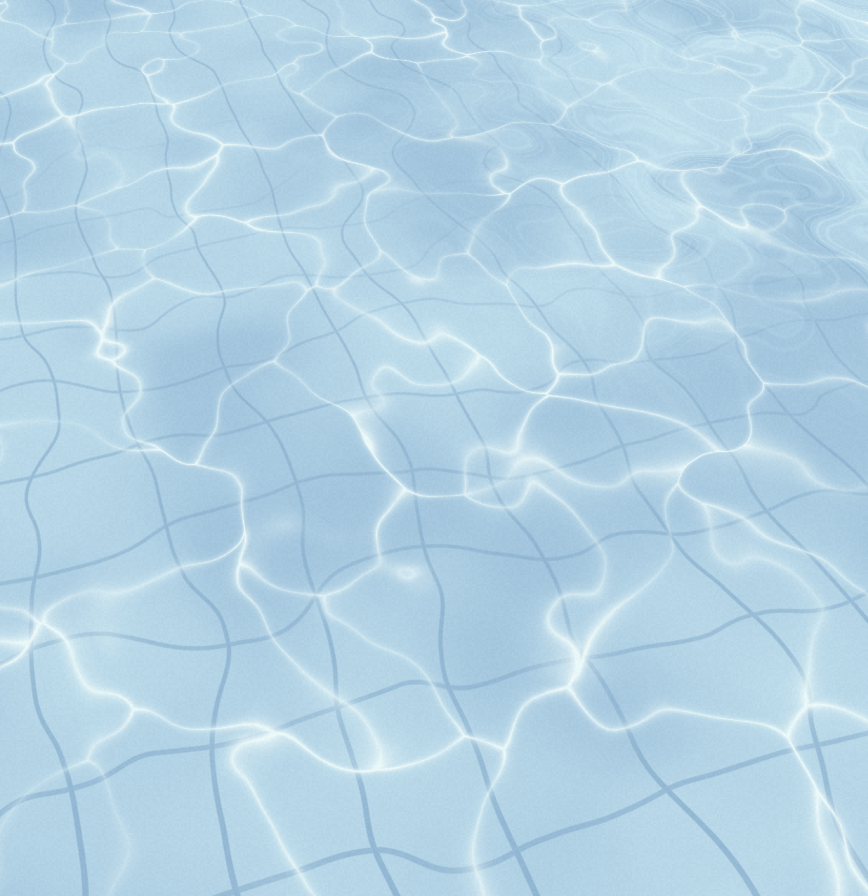
This texture is drawn by a Shadertoy shader. Its source:

```glsl
// Sunlit pool floor seen at a slant: a perspective tile grid bent by ripples,
// under a web of caustic light (warped cell borders) and pale sky reflections
// that gather towards the far right.

vec2 hash2(vec2 p) {
    vec3 h = fract(p.xyx * vec3(0.1031, 0.1030, 0.0973));
    h += dot(h, h.yzx + 33.33);
    return fract((h.xx + h.yz) * h.zy);
}

// Two independent channels of smooth value noise
vec2 noise2(vec2 p) {
    vec2 i = floor(p), f = fract(p);
    f = f * f * f * (f * (f * 6.0 - 15.0) + 10.0);
    return mix(mix(hash2(i), hash2(i + vec2(1, 0)), f.x),
               mix(hash2(i + vec2(0, 1)), hash2(i + 1.0), f.x), f.y);
}

// Column and row coordinates of the tiles; p.y runs down from the far edge
vec2 tileSpace(vec2 p) {
    float depth = p.y + 0.694;
    return vec2((p.x + 0.034 - 0.1445 * p.y) / (0.1105 * depth),
                15.9 / (depth * (1.0 + 0.19 * p.x)) - 0.83);
}

// Canvas distance to the nearest whole value of a coordinate
float lineDistance(float c) {
    float slope = max(length(vec2(dFdx(c), dFdy(c))), 1e-5);
    return (0.5 - abs(fract(c) - 0.5)) / (slope * iResolution.y);
}

// x: closeness to a cell border, y: closeness to a junction of borders
vec2 cellBorders(vec2 p) {
    vec2 cell = floor(p);
    vec3 near = vec3(9.0);
    for (int j = -1; j <= 1; j++)
    for (int i = -1; i <= 1; i++) {
        vec2 c = cell + vec2(i, j);
        float d = length(c + 0.1 + 0.8 * hash2(c + 40.0) - p);
        if (d < near.x) near = vec3(d, near.xy);
        else if (d < near.y) near = vec3(near.x, d, near.y);
        else near.z = min(near.z, d);
    }
    return near.yz - near.x;
}

void mainImage(out vec4 fragColor, in vec2 fragCoord) {
    vec2 p = fragCoord / iResolution.xy;
    p.y = 1.0 - p.y;
    float px = 1.0 / iResolution.y;
    vec2 q = tileSpace(p);
    float farRight = smoothstep(0.25, 0.95, p.x) * smoothstep(0.6, 0.1, p.y);

    // Water body: soft blue patches
    float patches = 0.65 * noise2(q * 0.55 + 3.0).x + 0.35 * noise2(q * 1.3).y;
    vec3 col = mix(vec3(0.635, 0.77, 0.865), vec3(0.72, 0.845, 0.91),
                   smoothstep(0.15, 0.85, patches));

    // Tile joints, shifted by the ripples
    vec2 ripple = noise2(q * vec2(0.75, 0.7) + 11.0) - 0.5
                + 0.35 * (noise2(q * vec2(1.7, 1.5) + 27.0) - 0.5);
    vec2 tile = tileSpace(p + ripple * 0.06 * (p.y + 0.694) * (1.0 + 0.8 * farRight));
    float width = mix(0.0011, 0.0036, p.y * p.y);
    float columns = 1.0 - smoothstep(width - px, width + px, lineDistance(tile.x));
    float rows = 1.0 - smoothstep(width - px, width + px, lineDistance(tile.y));
    rows *= smoothstep(0.02, 0.5, p.y);
    float joints = max(columns, 0.85 * rows) * mix(0.5, 0.75, p.y) * (1.0 - 0.6 * farRight);
    col = mix(col, vec3(0.53, 0.68, 0.80), joints);

    // Sky reflections: flat pale patches and thin ripple contours
    float sky = noise2(q * vec2(0.8, 0.55) + 2.0 * ripple + 51.0).x;
    float sheet = smoothstep(0.52, 0.68, sky);
    float bands = pow(0.5 + 0.5 * cos(sky * 45.0), 5.0);
    col = mix(col, vec3(0.80, 0.91, 0.95), farRight * (0.55 * sheet + 0.35 * bands));

    // Caustics: thin bright threads with a halo, strongest at junctions
    vec2 bend = noise2(q * 0.9 + 71.0) - 0.5 + 0.4 * (noise2(q * 2.1 + 83.0) - 0.5);
    vec2 border = cellBorders(q * vec2(0.72, 0.66) + 0.75 * bend);
    float strength = smoothstep(0.25, 0.75, noise2(q * 0.8 + 95.0).y);
    float thread = exp(-24.0 * border.x) * (0.2 + 0.5 * strength + 0.6 * exp(-5.0 * border.y));
    float halo = exp(-6.5 * border.x) * (0.1 + 0.25 * strength);
    col = mix(col, vec3(0.79, 0.90, 0.94), halo);
    col = mix(col, vec3(0.94, 0.985, 0.98), min(thread, 1.0) * 0.9);

    // Fine grain
    col += 0.02 * (hash2(floor(p * 500.0)).x - 0.5);
    fragColor = vec4(col, 1.0);
}
```
